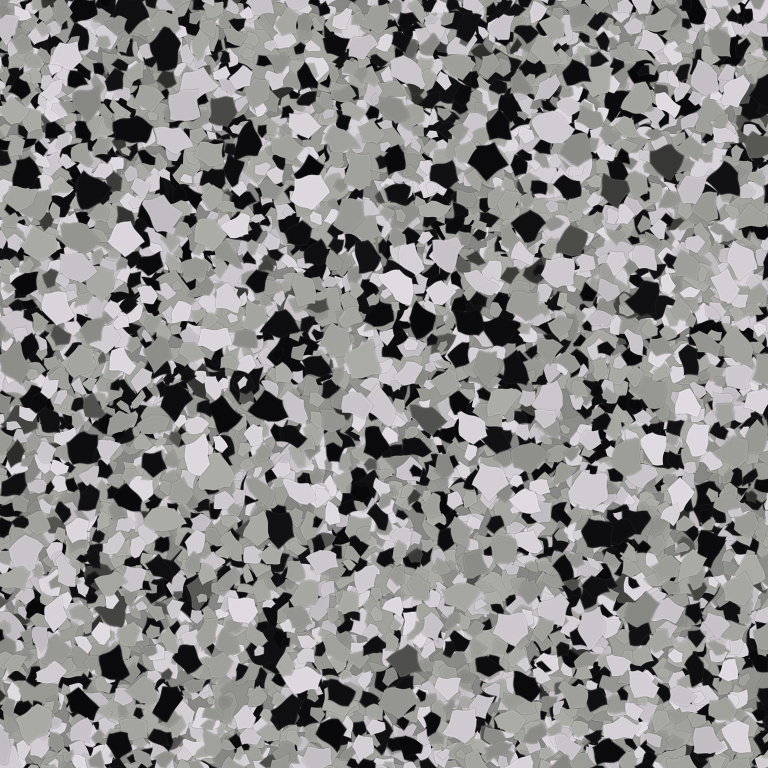
A Shadertoy shader for this texture:

```glsl
vec4 hash4(vec2 p) {
    return fract(sin(dot(p, vec2(127.1, 311.7)) + vec4(0.0, 1.3, 2.6, 3.9)) * 43758.5453);
}

mat2 rotation(float a) {
    vec2 cs = cos(vec2(a, a - 1.5708));
    return mat2(cs.x, -cs.y, cs.y, cs.x);
}

// Irregular convex chip, cut out by five random half planes
float chipDistance(vec2 p, vec4 rnd) {
    float radius = mix(0.28, 0.52, rnd.x);
    float d = length(p) - 0.58;
    p.x *= mix(1.0, 1.5, rnd.y);
    for (int i = 0; i < 5; i++) {
        vec2 side = fract(rnd.zw * (3.7 + 5.3 * float(i)));
        float angle = 1.2566 * (float(i) + 0.6 * side.x);
        vec2 normal = cos(vec2(angle, angle - 1.5708));
        d = max(d, dot(p, normal) - radius * mix(0.6, 1.0, side.y));
    }
    return d;
}

// Black, charcoal, warm grey and cool white chips
vec3 chipColor(float kind, float shade) {
    if (kind < 0.235) return mix(vec3(0.03, 0.03, 0.04), vec3(0.07, 0.07, 0.08), shade);
    if (kind < 0.26) return mix(vec3(0.17, 0.17, 0.16), vec3(0.38, 0.38, 0.37), shade);
    if (kind < 0.69) return mix(vec3(0.52, 0.52, 0.505), vec3(0.675, 0.675, 0.655), sqrt(shade));
    return mix(vec3(0.75, 0.735, 0.755), vec3(0.88, 0.86, 0.885), shade);
}

void mainImage(out vec4 fragColor, in vec2 fragCoord) {
    vec2 uv = fragCoord / iResolution.y;
    float blur = 0.0004 + 0.6 / iResolution.y;

    // Slightly ragged outlines
    uv += 0.0012 * sin(uv.yx * vec2(190.0, 230.0));

    vec3 color = vec3(0.0);
    float visible = 1.0;

    // Layers of coarse and fine chips, from the top down until opaque
    for (int layer = 0; layer < 9; layer++) {
        if (visible < 0.02) break;
        float n = float(layer);
        float density = mix(12.0, 38.0, fract(n * 0.618 + 0.3));
        vec2 p = uv * rotation(n * 1.3 + 0.4) * density + n * vec2(3.71, 5.23);
        vec2 corner = floor(p - 0.5);

        for (int k = 0; k < 4; k++) {
            vec2 id = corner + vec2(k & 1, k >> 1);
            vec2 seed = id + n * vec2(41.3, 17.9);
            vec4 place = hash4(seed);
            vec2 q = p - id - 0.5 - 0.7 * (place.xy - 0.5);
            if (dot(q, q) > 0.45) continue;

            vec4 shape = hash4(seed + 7.7);
            float d = chipDistance(q * rotation(6.2832 * shape.x), shape.yzwx) / density;
            float cover = 1.0 - smoothstep(-blur, blur, d);
            vec3 chip = chipColor(place.z, place.w) + 0.04 * smoothstep(-0.003, 0.0, d);
            color += visible * cover * chip;

            // Thin contact shadow on whatever lies below
            float shadow = 0.14 * (1.0 - smoothstep(0.0, 0.002, d));
            visible *= (1.0 - cover) * (1.0 - shadow);
        }
    }

    // Grey binder in the remaining gaps
    color += visible * vec3(0.53, 0.53, 0.52);
    fragColor = vec4(color, 1.0);
}
```
